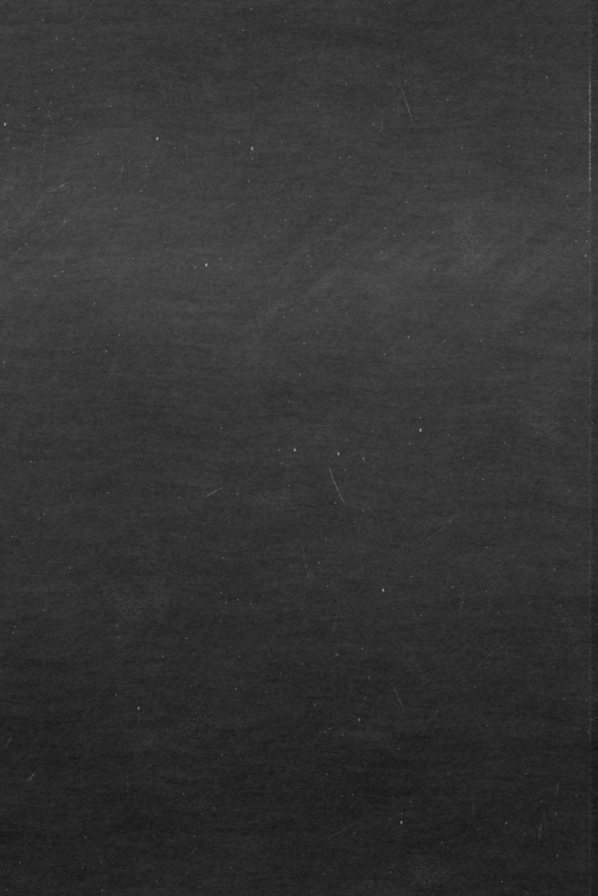
A WebGL 2 fragment shader for this texture:

```glsl
#version 300 es
precision highp float;
// A worn slate board: a dark vertical tone with a pale wiped band,
// clouds from layered sines, grain, streaks and dust from cellular noise,
// and hashed, slightly bent chalk scratches.

uniform vec2 u_resolution;
out vec4 fragColor;

vec2 hash2(vec2 p) {
    vec3 q = fract(p.xyx * vec3(0.1031, 0.1030, 0.0973));
    q += dot(q, q.yzx + 33.33);
    return fract((q.xx + q.yz) * q.zy);
}

// Turns a point into a frame whose x axis lies at the given angle
vec2 alongAxis(vec2 p, float angle) {
    vec2 axis = vec2(cos(angle), sin(angle));
    return vec2(dot(p, axis), dot(p, vec2(-axis.y, axis.x)));
}

// x: distance to the nearest cell point, y: random value of that cell
vec2 cellular(vec2 p) {
    vec2 base = floor(p);
    vec2 nearest = vec2(9.0, 0.0);
    for (int j = -1; j <= 1; j++) {
        for (int i = -1; i <= 1; i++) {
            vec2 cell = base + vec2(i, j);
            float d = length(cell + hash2(cell + 40.0) - p);
            if (d < nearest.x) nearest = vec2(d, hash2(cell + 91.0).x);
        }
    }
    return nearest;
}

// Soft clouds in about -1..1
float clouds(vec2 p) {
    float sum = 0.0, weight = 0.5;
    for (int i = 0; i < 5; i++) {
        p = alongAxis(p, 1.1) * 1.55 + 1.7;
        p += 0.6 * sin(p.yx * 0.8 + float(i));
        sum += weight * sin(p.x) * sin(p.y + 0.5);
        weight *= 0.75;
    }
    return sum;
}

// Centred streaks of random strength, long along the given angle, fading to their rims
float streaks(vec2 p, float angle, vec2 density) {
    vec2 cell = cellular(alongAxis(p, angle) * density + 20.0);
    return (2.0 * cell.y - 1.0) * (1.0 - smoothstep(0.1, 0.8, cell.x));
}

// Sparse soft specks; only cells above the rarity threshold show
float specks(vec2 p, float density, float rarity, float radius, float pixel) {
    vec2 cell = cellular(p * density);
    float strength = smoothstep(rarity, 1.0, cell.y);
    float reach = radius * (0.5 + strength) + 0.8 * pixel;
    return strength * strength * (1.0 - smoothstep(0.0, reach, cell.x / density));
}

float scratch(vec2 p, vec2 centre, float angle, float halfLength, float bend, float pixel) {
    vec2 q = alongAxis(p - centre, angle);
    q.y -= bend * q.x * q.x;
    float along = 1.0 - smoothstep(halfLength * 0.3, halfLength, abs(q.x));
    return along * (1.0 - smoothstep(0.0, 0.0008 + pixel, abs(q.y)));
}

// Scratches scattered over a box, at angles around a mean
float scratches(vec2 p, vec2 corner, vec2 size, int count, float seed, float spread, float pixel) {
    float sum = 0.0;
    for (int i = 0; i < count; i++) {
        vec2 place = hash2(vec2(float(i), seed));
        vec2 shape = hash2(vec2(float(i) + 50.0, seed));
        vec2 look = hash2(vec2(float(i) + 90.0, seed));
        float angle = 1.3 + spread * (shape.x - 0.5);
        float halfLength = mix(0.008, 0.04, shape.y * shape.y);
        float strength = 0.25 + 0.75 * pow(look.x, 5.0);
        sum += strength * scratch(p, corner + place * size, angle, halfLength, 5.0 * (look.y - 0.5), pixel);
    }
    return sum;
}

void main() {
    vec2 p = gl_FragCoord.xy / u_resolution.y;
    float width = u_resolution.x / u_resolution.y;
    float pixel = 1.0 / u_resolution.y;

    // Board tone and the pale wiped band
    float bandY = 0.715 + 0.025 * sin(p.x * 9.0 + 1.3);
    float band = exp(-pow((p.y - bandY) / 0.12, 2.0));
    float tone = mix(0.137, 0.217, smoothstep(0.0, 0.60, p.y)) + 0.044 * band;
    tone += 0.018 * (0.5 - p.x / width) * smoothstep(0.3, 0.8, p.y);
    tone += 0.012 * clouds(p * vec2(3.0, 8.0)) + 0.010 * clouds(p * vec2(9.0, 18.0) + 5.0);

    // Wipe marks and horizontal rubbing
    float wiped = band * smoothstep(-0.4, 0.5, clouds(p * 5.0 + 2.0));
    vec2 swayed = p + 0.004 * sin(p.yx * 31.0);
    tone += 0.020 * wiped * streaks(swayed, 0.85, vec2(7.0, 50.0));
    tone += 0.018 * wiped * streaks(swayed, 0.75, vec2(13.0, 110.0));
    tone += 0.010 * streaks(swayed, 0.02, vec2(9.0, 80.0));
    tone += 0.014 * streaks(swayed, -0.02, vec2(30.0, 260.0));

    // Fine grain and mottling
    vec2 grainCell = cellular(p * vec2(330.0, 430.0));
    float grain = 0.6 * (grainCell.y - 0.5) + 0.5 * (0.45 - grainCell.x);
    tone += 0.050 * grain + 0.012 * streaks(p, 0.4, vec2(150.0, 210.0));
    tone += 0.008 * streaks(p, 0.9, vec2(70.0, 110.0));

    // Chalk haze, dust and scratches, broken up by the grain
    float chalk = 0.4 + 0.6 * smoothstep(-0.2, 0.2, grain);
    float haze = smoothstep(0.4, 1.1, clouds(p * 13.0 + 11.0));
    tone += haze * (0.022 + 0.03 * grain);
    tone += 0.42 * specks(p * vec2(1.0, 0.75), 19.0, 0.84, 0.0009, pixel);
    tone += 0.17 * specks(p + 3.0, 65.0, 0.75, 0.0007, pixel);
    tone += 0.15 * chalk * scratches(p, vec2(0.0), vec2(width, 1.0), 38, 7.0, 1.6, pixel);
    tone += 0.18 * chalk * scratches(p, vec2(0.0, 0.77), vec2(0.17, 0.13), 14, 23.0, 2.2, pixel);

    // Worn right edge
    float edge = p.x - (width - 0.009);
    float wear = 0.2 + smoothstep(0.77, 0.80, p.y) * (1.0 - smoothstep(0.90, 0.93, p.y));
    tone += 0.15 * wear * chalk * (1.0 - smoothstep(0.0, 0.0010 + pixel, abs(edge)));
    tone -= 0.025 * smoothstep(0.0, 0.005, edge);

    fragColor = vec4(vec3(clamp(tone, 0.0, 1.0)), 1.0);
}
```
